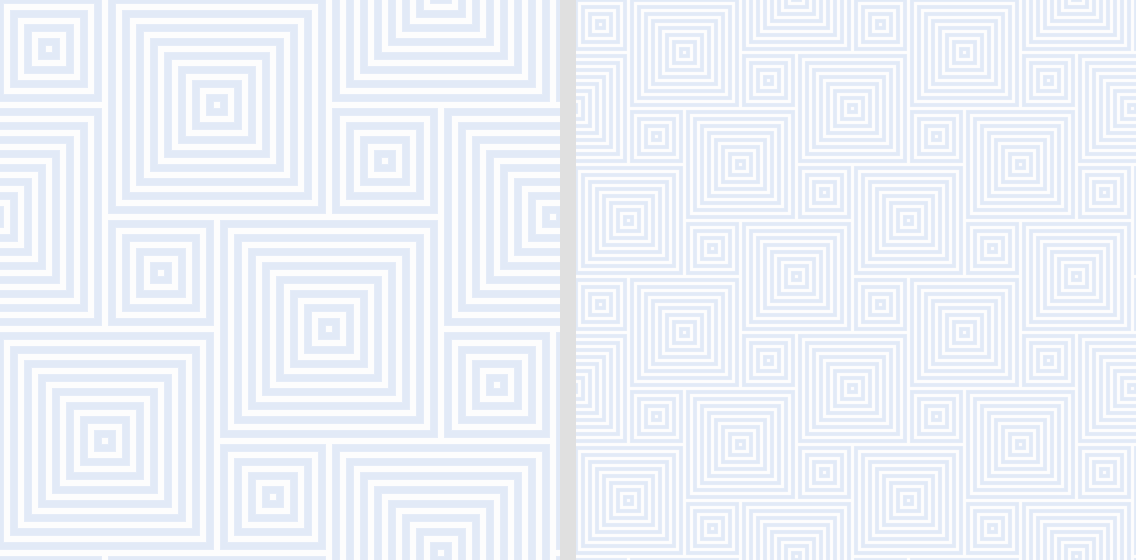
Left, the tile; right, the same tile 2 across and 2 down.
Write a WebGL 2 fragment shader that draws this pattern.

```glsl
#version 300 es
precision highp float;
// Concentric square stripes filling a pinwheel tiling of large and small squares.

#define UNITS 5.0                          // small-square widths across the canvas
#define STRIPES 8.0                        // stripe periods per unit
#define LINE_SHARE 0.445                   // line width as a share of one period
#define ORIGIN vec2(2.4375, 0.5625)        // centre of one small square, in units
#define GROUND_COLOR vec3(0.885, 0.916, 0.970)
#define LINE_COLOR vec3(0.992, 0.992, 0.992)

uniform vec2 u_resolution;
out vec4 fragColor;

// Offset from the centre of the square that contains p.
// Each unit row repeats every 5 units: one small square, the upper half of
// a large one, the lower half of another. Each row up shifts 2 units right.
vec2 offsetInSquare(vec2 p) {
    float row = floor(p.y + 0.5);
    vec2 cell = vec2(mod(p.x + 0.5 - 2.0 * row, 5.0), p.y - row);
    vec2 center = cell.x < 1.0 ? vec2(0.5, 0.0)
                : cell.x < 3.0 ? vec2(2.0, -0.5)
                               : vec2(4.0, 0.5);
    return cell - center;
}

// Chebyshev distance, whose level sets are squares.
float squareDistance(vec2 p) {
    return max(abs(p.x), abs(p.y));
}

void main() {
    vec2 p = gl_FragCoord.xy / u_resolution * UNITS - ORIGIN;
    float rings = squareDistance(offsetInSquare(p)) * STRIPES;

    // Distance to the nearest line centre, in periods
    float toLine = abs(fract(rings + 0.5) - 0.5);

    // Pixel coverage of the line
    float pixel = UNITS * STRIPES / min(u_resolution.x, u_resolution.y);
    float line = clamp((0.5 * LINE_SHARE - toLine) / pixel + 0.5, 0.0, 1.0);

    fragColor = vec4(mix(GROUND_COLOR, LINE_COLOR, line), 1.0);
}
```
